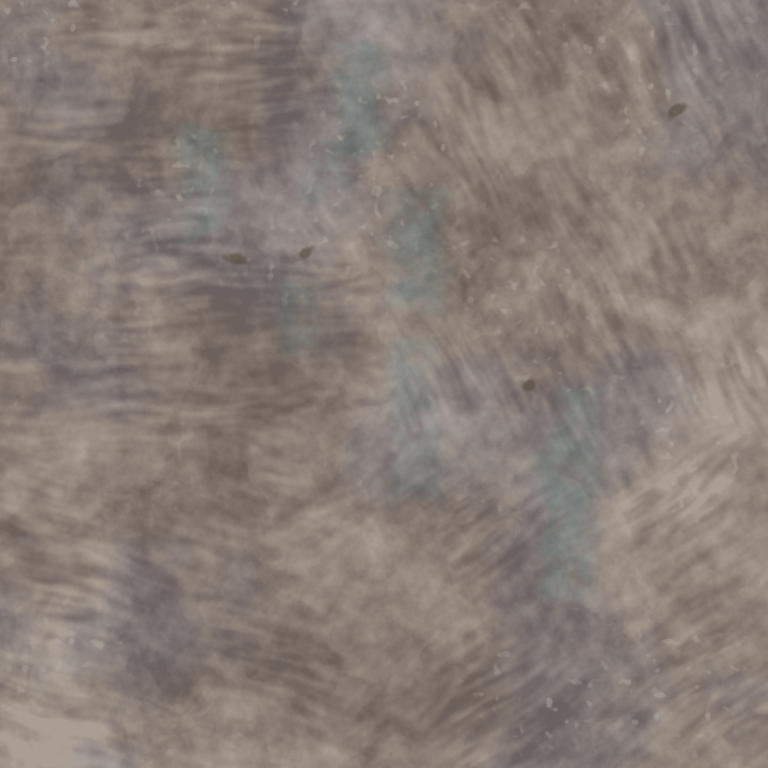
Reproduce this texture procedurally as a WebGL 1 fragment shader.

```glsl
precision highp float;
// Weathered taupe plaster: crossing brush strokes, faded teal dabs and small flecks.
uniform vec2 u_resolution;

const vec3 DARK_TAUPE = vec3(0.430, 0.382, 0.360);
const vec3 PALE_TAUPE = vec3(0.665, 0.617, 0.575);
const vec3 COOL_TINT = vec3(0.975, 0.995, 1.045);
const vec3 FADED_TEAL = vec3(0.455, 0.510, 0.500);
const vec3 PALE_FLECK = vec3(0.690, 0.660, 0.630);
const vec3 PIT_BROWN = vec3(0.330, 0.285, 0.235);
const float BASE_TONE = 0.46;
const float CLOUD_STRENGTH = 0.42;
const float PATCH_STRENGTH = 0.20;
const float STROKE_STRENGTH = 0.42;
const float GRAIN_STRENGTH = 0.27;
const float TEAL_OPACITY = 0.66;
const float FLECK_OPACITY = 0.55;
const float PIT_CELLS = 11.0;
const float PIT_CHANCE = 0.045;
const int DAB_COUNT = 9;

vec2 hash2(vec2 p) {
  p = vec2(dot(p, vec2(127.1, 311.7)), dot(p, vec2(269.5, 183.3)));
  return fract(sin(p) * 43758.55);
}

vec2 gradient(vec2 cell) {
  float angle = 6.2832 * hash2(cell).x;
  return vec2(cos(angle), sin(angle));
}

float noise(vec2 p) {
  vec2 i = floor(p), f = fract(p);
  vec2 u = f * f * f * (f * (f * 6.0 - 15.0) + 10.0);
  float a = dot(gradient(i), f);
  float b = dot(gradient(i + vec2(1, 0)), f - vec2(1, 0));
  float c = dot(gradient(i + vec2(0, 1)), f - vec2(0, 1));
  float d = dot(gradient(i + vec2(1, 1)), f - vec2(1, 1));
  return mix(mix(a, b, u.x), mix(c, d, u.x), u.y);
}

float fbm(vec2 p) {
  float sum = 0.0, amp = 1.0;
  for (int i = 0; i < 5; i++) {
    sum += amp * noise(p);
    p = mat2(1.6, 1.2, -1.2, 1.6) * p + 7.3;
    amp *= 0.55;
  }
  return sum;
}

// Bristle marks running along the given angle.
float strokes(vec2 p, float angle) {
  float c = cos(angle), s = sin(angle);
  vec2 q = mat2(c, -s, s, c) * p + angle * 17.0;
  q.y += 0.014 * noise(q * 8.0);
  return noise(q * vec2(9.0, 46.0)) + 0.75 * noise(q * vec2(22.0, 98.0) + 31.0);
}

float spot(vec2 p, vec2 center, vec2 radius) {
  vec2 d = (p - center) / radius;
  return exp(-dot(d, d));
}

// Upright rubbed rectangles drifting from upper left to lower right.
float tealDabs(vec2 p) {
  float cover = 0.0;
  vec2 warped = p + 0.022 * vec2(noise(p * 18.0), noise(p * 18.0 + 50.0));
  for (int i = 0; i < DAB_COUNT; i++) {
    float k = float(i), along = (k + 0.5) / float(DAB_COUNT);
    vec2 rnd = hash2(vec2(k, 4.0));
    vec2 center = mix(vec2(0.28, 0.95), vec2(0.82, 0.25), along);
    center += vec2(0.34, 0.3) * (vec2(rnd.x, fract(k * 0.618)) - 0.5);
    vec2 halfSize = vec2(0.024 + 0.012 * rnd.x, 0.035 + 0.065 * rnd.y);
    vec2 d = abs(warped - center) - halfSize;
    float edge = length(max(d, 0.0)) + min(max(d.x, d.y), 0.0);
    cover = max(cover, (1.0 - smoothstep(-0.012, 0.014, edge)) * (0.6 + 0.4 * rnd.y));
  }
  return cover * clamp(0.8 + 1.1 * fbm(p * 18.0), 0.0, 1.0);
}

// Sparse dark chips with ragged outlines.
float pits(vec2 p) {
  vec2 g = p * PIT_CELLS, cell = floor(g);
  vec2 rnd = hash2(cell + 12.0);
  vec2 d = (fract(g) - 0.3 - 0.4 * rnd) * vec2(0.8, 1.15);
  float ragged = length(d) + 0.16 * noise(p * 60.0);
  return step(hash2(cell + 71.0).x, PIT_CHANCE) * (1.0 - smoothstep(0.02, 0.15, ragged));
}

void main() {
  vec2 p = gl_FragCoord.xy / u_resolution;
  vec2 bent = p + 0.16 * vec2(fbm(p * 4.0 + 3.0), fbm(p * 4.0 + 23.0));

  // Broad worn areas, some with a firmer edge.
  float tone = BASE_TONE + CLOUD_STRENGTH * fbm(p * 5.0 + 9.0);
  tone += PATCH_STRENGTH * (smoothstep(-0.16, 0.16, fbm(bent * 5.0 + 35.0)) - 0.5);
  tone += 0.32 * spot(bent, vec2(0.15, 0.0), vec2(0.5, 0.16));
  tone += 0.30 * spot(bent, vec2(0.95, 0.38), vec2(0.18, 0.2));
  tone -= 0.20 * spot(bent, vec2(0.30, 0.22), vec2(0.18, 0.12));
  tone -= 0.18 * spot(bent, vec2(0.25, 0.68), vec2(0.3, 0.15));
  tone -= 0.14 * spot(bent, vec2(0.70, 0.05), vec2(0.14, 0.14));

  // Stroke direction changes from one quarter to the next.
  float rightSide = smoothstep(0.40, 0.54, bent.x);
  float upper = smoothstep(0.32, 0.46, bent.y);
  float leftMarks = mix(strokes(p, -0.28), strokes(p, 0.03), upper);
  float rightMarks = mix(strokes(p, 0.62), strokes(p, -1.1), upper);
  float pressure = clamp(0.7 + 1.8 * noise(p * 7.0 + 40.0), 0.15, 1.4);
  tone += STROKE_STRENGTH * pressure * mix(leftMarks, rightMarks, rightSide);

  // Mottled grain shows most where the bristles left less.
  tone += GRAIN_STRENGTH * (1.35 - 0.45 * pressure) * fbm(p * 34.0);

  vec3 color = mix(DARK_TAUPE, PALE_TAUPE, clamp(tone, 0.0, 1.0));
  float coolness = smoothstep(-0.05, 0.45, fbm(p * 3.5 + 60.0) + 0.4 * (0.45 - tone));
  color *= mix(vec3(1.0), COOL_TINT, coolness);
  vec3 teal = FADED_TEAL + 0.18 * (tone - 0.45);
  color = mix(color, teal, TEAL_OPACITY * tealDabs(p));

  // Pale scuffs gather near the top.
  float scuffs = smoothstep(0.26, 0.6, noise(p * 58.0) + 0.45 * noise(p * 110.0));
  float scuffArea = smoothstep(-0.1, 0.4, noise(p * 5.0 + 80.0) + 0.35 * (p.y - 0.4));
  color = mix(color, PALE_FLECK, FLECK_OPACITY * scuffs * scuffArea);
  color = mix(color, PIT_BROWN, 0.6 * pits(p));
  gl_FragColor = vec4(color, 1.0);
}
```
